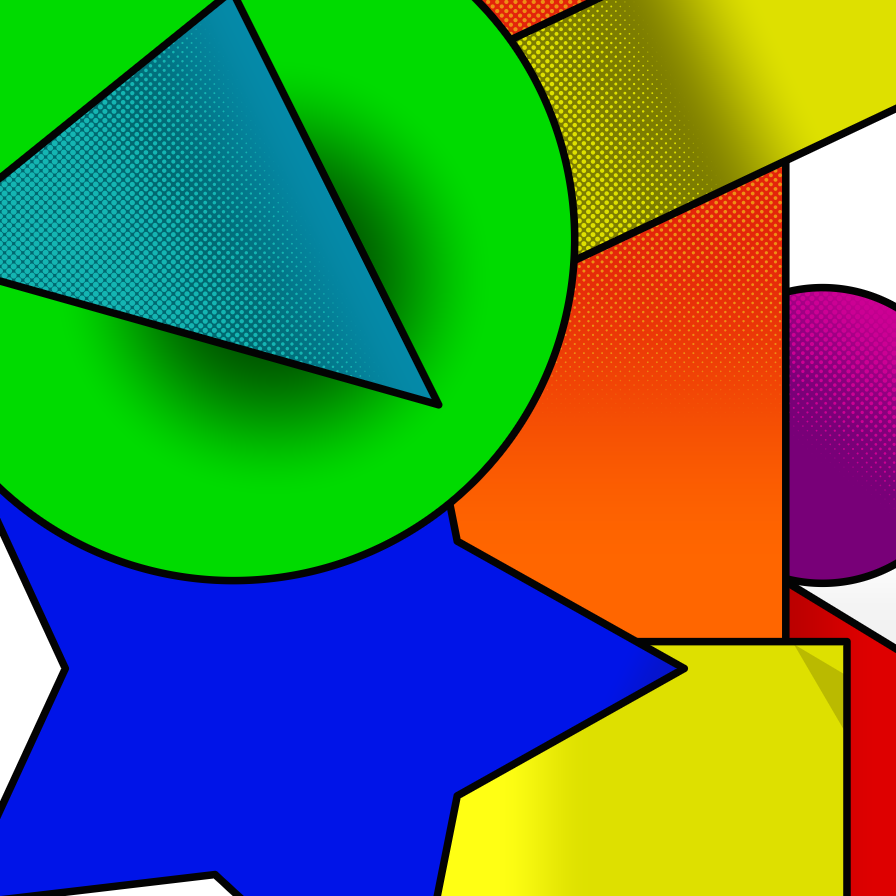
Write a WebGL 1 fragment shader that draws this background.

```glsl
precision highp float;
// Comic-style overlapping shapes: disc, triangle, star, bars and boxes in flat bright colours.
// Each shape is a signed distance painted back to front with an ink outline;
// gradients and a diagonal halftone lattice shade the fills.
uniform vec2 u_resolution;

const float PI = 3.14159265;
const float INK_HALF_WIDTH = 0.0042;
const float DOT_CELL = 0.0072;
const vec3 INK = vec3(0.01);
const vec3 YELLOW = vec3(0.87, 0.88, 0.0);
const vec3 OLIVE = vec3(0.49, 0.49, 0.0);

// Smooth coverage of the inside of a distance field
float coverage(float d, float pixel) {
  return clamp(0.5 - d / pixel, 0.0, 1.0);
}

vec3 paint(vec3 below, vec3 fill, float d, float pixel) {
  vec3 filled = mix(below, fill, coverage(d, pixel));
  return mix(filled, INK, coverage(abs(d) - INK_HALF_WIDTH, pixel));
}

// Diagonal dot lattice; amount is the share of area the dots fill
float halftone(vec2 p, float amount, float pixel) {
  vec2 q = vec2(p.x + p.y, p.y - p.x) * 0.70711;
  vec2 cell = mod(q, DOT_CELL) - 0.5 * DOT_CELL;
  float radius = DOT_CELL * sqrt(amount / PI);
  return coverage(length(cell) - radius, pixel) * smoothstep(0.0, 0.06, amount);
}

// Distance functions
float boxDistance(vec2 p, vec2 halfSize) {
  vec2 d = abs(p) - halfSize;
  return length(max(d, 0.0)) + min(max(d.x, d.y), 0.0);
}

float cross2(vec2 a, vec2 b) {
  return a.x * b.y - a.y * b.x;
}

float segmentDistance(vec2 p, vec2 a, vec2 b) {
  vec2 e = b - a;
  return length(p - a - e * clamp(dot(p - a, e) / dot(e, e), 0.0, 1.0));
}

// Corners run counter-clockwise
float triangleDistance(vec2 p, vec2 a, vec2 b, vec2 c) {
  float edge = min(segmentDistance(p, a, b), min(segmentDistance(p, b, c), segmentDistance(p, c, a)));
  float inside = min(cross2(b - a, p - a), min(cross2(c - b, p - b), cross2(a - c, p - c)));
  return inside > 0.0 ? -edge : edge;
}

// Five-pointed star folded into one half sector
float starDistance(vec2 p, float outer, float inner) {
  float sector = PI / 5.0;
  float angle = abs(mod(atan(p.y, p.x) + sector, 2.0 * sector) - sector);
  vec2 q = length(p) * vec2(cos(angle), sin(angle));
  vec2 tip = vec2(outer, 0.0);
  vec2 notch = inner * vec2(cos(sector), sin(sector));
  float d = segmentDistance(q, tip, notch);
  return cross2(notch - tip, q - tip) > 0.0 ? -d : d;
}

void main() {
  float scale = min(u_resolution.x, u_resolution.y);
  vec2 p = gl_FragCoord.xy / scale;
  float pixel = 1.0 / scale;
  vec3 color = vec3(mix(0.95, 1.0, smoothstep(0.3, 0.4, p.y + step(p.x, 0.5))));

  // Red slope
  float slope = dot(p - vec2(0.880, 0.349), vec2(0.520, 0.854));
  vec3 red = mix(vec3(0.73, 0.0, 0.0), vec3(0.87, 0.0, 0.0), smoothstep(0.87, 0.98, p.x));
  color = paint(color, red, max(slope, 0.8 - p.x), pixel);

  // Purple disc
  vec2 purplePos = p - vec2(0.918, 0.514);
  float pinkness = smoothstep(-0.04, 0.18, dot(purplePos, vec2(0.6, 0.8)));
  vec3 purple = mix(vec3(0.47, 0.0, 0.47), vec3(0.80, 0.0, 0.57), pinkness * pinkness);
  purple = mix(purple, vec3(0.80, 0.0, 0.58), halftone(p, 0.6 * pinkness, pixel));
  color = paint(color, purple, length(purplePos) - 0.165, pixel);

  // Orange panel
  vec3 orange = mix(vec3(1.0, 0.40, 0.0), vec3(0.89, 0.14, 0.04), smoothstep(0.36, 0.78, p.y));
  orange = mix(orange, vec3(0.93, 0.56, 0.08), halftone(p, 0.32 * smoothstep(0.49, 0.9, p.y), pixel));
  color = paint(color, orange, boxDistance(p - vec2(0.577, 0.75), vec2(0.3, 0.47)), pixel);

  // Tilted yellow bar
  vec2 barPos = p - vec2(0.6445, 0.7109);
  barPos = vec2(dot(barPos, vec2(0.904, 0.427)), dot(barPos, vec2(-0.427, 0.904)));
  vec3 bar = mix(OLIVE, YELLOW, smoothstep(0.16, 0.31, barPos.x));
  bar = mix(bar, YELLOW, halftone(p, 0.46 * (1.0 - smoothstep(0.0, 0.2, barPos.x)), pixel));
  color = paint(color, bar, boxDistance(barPos - vec2(0.3, 0.1265), vec2(0.5, 0.1265)), pixel);

  // Yellow square with a folded shadow
  vec3 square = mix(vec3(1.0, 1.0, 0.08), YELLOW, smoothstep(0.55, 0.66, p.x));
  float fold = triangleDistance(p, vec2(0.886, 0.281), vec2(0.945, 0.180), vec2(0.945, 0.246));
  square = mix(square, vec3(0.73, 0.73, 0.0), coverage(fold, pixel));
  color = paint(color, square, boxDistance(p - vec2(0.6953, 0.0339), vec2(0.25)), pixel);

  // Blue star
  vec3 blue = mix(vec3(0.0, 0.08, 0.91), vec3(0.02, 0.08, 0.80), smoothstep(0.68, 0.74, p.x - 0.5 * p.y + 0.12));
  color = paint(color, blue, starDistance(p - vec2(0.3147, 0.2539), 0.449, 0.2418), pixel);

  // Green disc with a soft shadow
  float lit = smoothstep(0.06, 0.25, length(p - vec2(0.305, 0.69)));
  vec3 green = mix(vec3(0.0, 0.32, 0.0), vec3(0.0, 0.86, 0.0), lit);
  color = paint(color, green, length(p - vec2(0.2604, 0.733)) - 0.381, pixel);

  // Teal triangle, dots growing away from its right edge
  vec2 corner = vec2(0.4896, 0.5482);
  float depth = dot(p - corner, vec2(-0.894, -0.446));
  vec3 teal = mix(vec3(0.02, 0.54, 0.66), vec3(0.0, 0.41, 0.44), smoothstep(0.0, 0.17, depth));
  teal = mix(teal, vec3(0.08, 0.71, 0.70), halftone(p, 0.66 * smoothstep(0.02, 0.28, depth), pixel));
  float triangle = triangleDistance(p, corner, vec2(0.2591, 1.0104), vec2(-0.1055, 0.7161));
  color = paint(color, teal, triangle, pixel);

  gl_FragColor = vec4(color, 1.0);
}
```
